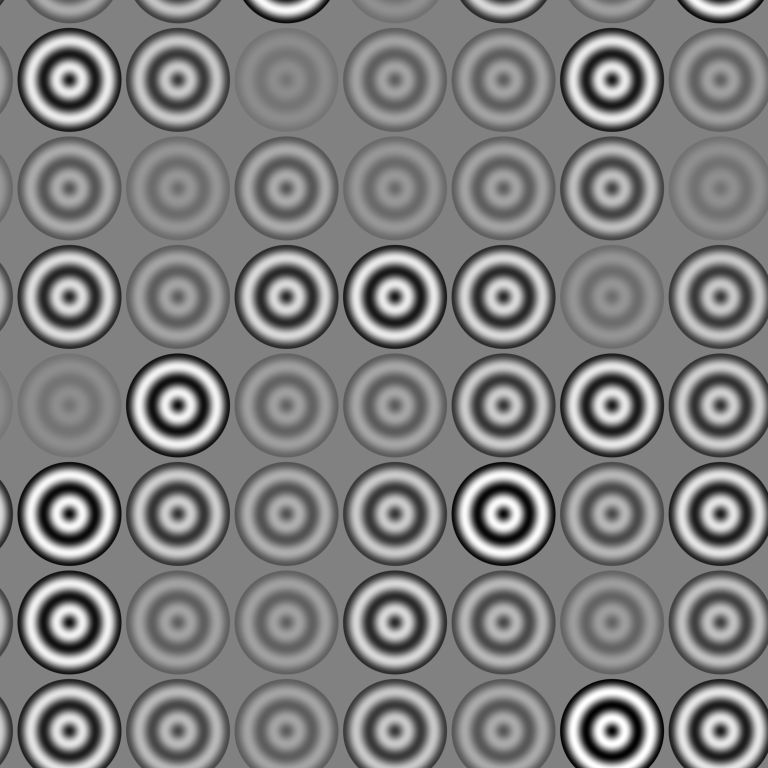
Give the GLSL for this pattern, as a Shadertoy shader.

```glsl
// Grid of concentric sine-ring discs on mid grey, each with its own random contrast.

#define PITCH 0.1413                   // spacing of disc centres
#define FIRST_CENTRE vec2(0.0905, 0.0482) // centre of the lower left full disc
#define DISC_RADIUS 0.479              // in units of the pitch
#define RING_CYCLES 2.0                // dark-to-dark cycles from centre to rim
#define GREY 0.504
#define MIN_CONTRAST 0.05
#define MAX_CONTRAST 1.0
#define SEED 17.0

const float TAU = 6.2831853;

float hash(vec2 cell) {
    vec3 p = fract(vec3(cell.xyx + SEED) * vec3(0.1031, 0.1030, 0.0973));
    p += dot(p, p.yzx + 33.33);
    return fract((p.x + p.y) * p.z);
}

void mainImage(out vec4 fragColor, in vec2 fragCoord) {
    // Cell index and position relative to the nearest disc centre
    vec2 grid = (fragCoord / iResolution.y - FIRST_CENTRE) / PITCH;
    vec2 cell = floor(grid + 0.5);
    float radius = length(grid - cell);
    float pixel = 1.0 / (iResolution.y * PITCH);

    // Rings start dark at the centre and end dark at the rim
    float rings = -cos(TAU * RING_CYCLES * radius / DISC_RADIUS);
    float contrast = mix(MIN_CONTRAST, MAX_CONTRAST, hash(cell));

    // Antialiased disc outline
    float disc = 1.0 - smoothstep(-0.75 * pixel, 0.75 * pixel, radius - DISC_RADIUS);

    float shade = GREY + 0.5 * contrast * rings * disc;
    fragColor = vec4(vec3(clamp(shade, 0.0, 1.0)), 1.0);
}
```
